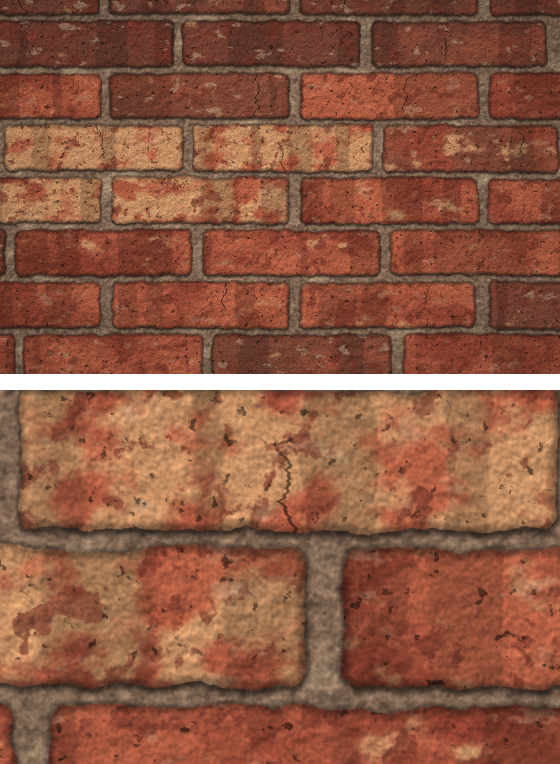
Top, the full canvas; bottom, a detail of the centre.
Reproduce this texture procedurally as a Shadertoy shader.

```glsl
#define PITCH vec2(0.504, 0.1397)
#define BRICK_HALF vec2(0.241, 0.0622)
#define TOP_OFFSET 0.0928
#define CORNER 0.016
#define RAGGED 0.010
#define ORANGE vec3(0.66, 0.35, 0.25)
#define RED vec3(0.52, 0.24, 0.18)
#define SOOT vec3(0.34, 0.21, 0.175)
#define TAN vec3(0.73, 0.53, 0.37)
#define LIME vec3(0.68, 0.58, 0.47)
#define MORTAR vec3(0.47, 0.375, 0.305)
#define VIGNETTE 0.42

vec2 hash2(vec2 p) {
    vec3 q = fract(p.xyx * vec3(0.1031, 0.103, 0.0973));
    q += dot(q, q.yzx + 33.33);
    return fract((q.xx + q.yz) * q.zy);
}

// Gradient noise, roughly -0.7 to 0.7
float noise(vec2 p) {
    vec2 i = floor(p), f = p - i;
    vec2 u = f * f * f * (f * (f * 6.0 - 15.0) + 10.0);
    vec2 o = vec2(0.0, 1.0);
    float a = dot(hash2(i) * 2.0 - 1.0, f);
    float b = dot(hash2(i + o.yx) * 2.0 - 1.0, f - o.yx);
    float c = dot(hash2(i + o.xy) * 2.0 - 1.0, f - o.xy);
    float d = dot(hash2(i + o.yy) * 2.0 - 1.0, f - o.yy);
    return 1.3 * mix(mix(a, b, u.x), mix(c, d, u.x), u.y);
}

float fbm(vec2 p) {
    float sum = 0.0, amp = 0.6;
    for (int i = 0; i < 5; i++) {
        sum += amp * noise(p);
        p = mat2(1.6, 1.2, -1.2, 1.6) * p + 17.3;
        amp *= 0.55;
    }
    return sum;
}

// Signed distance to the brick of this cell, with its index and local position
float brickDistance(vec2 p, out vec2 id, out vec2 local) {
    float depth = (1.0 - p.y + TOP_OFFSET + 0.004 * noise(p * 3.0)) / PITCH.y;
    id.y = floor(depth);
    float shift = mod(id.y, 2.0) > 0.5 ? 0.915 + 0.027 * id.y : 0.562;
    float x = p.x / PITCH.x - shift;
    id.x = floor(x);
    local = (vec2(fract(x), 1.0 - fract(depth)) - 0.5) * PITCH;
    vec2 jitter = hash2(id + 41.0);
    vec2 halfSize = BRICK_HALF - jitter * vec2(0.008, 0.003);
    vec2 q = abs(local + (jitter.yx - 0.5) * vec2(0.006, 0.002)) - halfSize + CORNER;
    float box = length(max(q, 0.0)) + min(max(q.x, q.y), 0.0) - CORNER;
    return box + RAGGED * fbm(p * 20.0 + id * 7.0);
}

vec3 brickColor(vec2 p, vec2 id, vec2 local, float edge) {
    vec2 rnd = hash2(id + 11.0), seed = id * 13.7;
    float broad = fbm(p * vec2(5.0, 7.0) + seed);
    float patches = fbm(p * vec2(13.0, 17.0) + seed + 5.0);
    float speckle = fbm(p * 75.0);

    // Pale bricks gather at the left middle, burnt ones in the top courses
    vec2 away = (id - vec2(-0.7, 3.4)) * vec2(0.65, 0.95);
    float pale = exp(-dot(away, away));
    float burnt = max(0.75 * (1.0 - smoothstep(0.8, 2.0, id.y)), 0.6 * step(0.88, rnd.x));

    vec3 color = mix(RED, ORANGE, smoothstep(-0.3, 0.3, broad + 0.5 * rnd.y - 0.15));
    color = mix(color, SOOT, burnt * smoothstep(-0.35, 0.2, broad + 0.1));
    color = mix(color, TAN, smoothstep(0.0, 0.35, patches + pale * 0.75 - 0.24 - 0.1 * burnt));

    // Firing bands, flaked skin and lime smears
    float band = smoothstep(0.08, 0.14, noise(vec2(local.x * 11.0 + 0.15 * patches, id.x + id.y * 5.3)));
    color *= 1.0 - 0.16 * band;
    float flake = smoothstep(0.14, 0.24, fbm(p * 24.0 - seed));
    color = mix(color, RED * 0.82, 0.6 * flake);
    float smear = smoothstep(0.22, 0.36, fbm(p * vec2(18.0, 30.0) + seed + 60.0));
    color = mix(color, LIME, smear * (0.3 + 0.35 * burnt));

    // Pits and one wandering crack in some bricks
    color *= 1.0 - 0.45 * smoothstep(0.26, 0.42, speckle);
    float crackX = (rnd.x - 0.5) * 0.32 + 0.03 * fbm(vec2(local.y * 26.0, rnd.y * 90.0));
    float crack = 1.0 - smoothstep(0.0006, 0.0026, abs(local.x - crackX));
    color *= 1.0 - 0.5 * crack * step(0.45, rnd.y) * smoothstep(-0.2, 0.1, noise(p * 14.0));

    // Worn, darker rim
    return color * mix(0.66, 1.0, smoothstep(0.0, 0.010, -edge + 0.003 * speckle));
}

vec3 mortarColor(vec2 p, float edge, float edgeAbove) {
    float sand = fbm(p * 85.0);
    vec3 color = MORTAR * (1.0 + 0.5 * sand);
    color = mix(color, LIME, 0.75 * smoothstep(0.05, 0.4, fbm(p * vec2(7.0, 9.0) + 31.0)));
    color *= mix(0.68, 1.0, smoothstep(0.0, 0.006, edge));
    return color * mix(0.62, 1.0, smoothstep(-0.004, 0.004, edgeAbove));
}

void mainImage(out vec4 fragColor, in vec2 fragCoord) {
    vec2 p = fragCoord / iResolution.y;
    float pixel = 1.0 / iResolution.y;

    vec2 id, local, idAbove, localAbove;
    float edge = brickDistance(p, id, local);
    float edgeAbove = brickDistance(p + vec2(-0.001, 0.006), idAbove, localAbove);

    vec3 brick = brickColor(p, id, local, edge);
    vec3 mortar = mortarColor(p, edge, edgeAbove);
    vec3 color = mix(brick, mortar, smoothstep(-pixel, pixel, edge));

    // Surface relief lit from above, then fine grain
    float relief = fbm(p * 48.0) - fbm(p * 48.0 + vec2(-0.06, 0.14));
    color *= 1.0 + 0.6 * relief + 0.16 * noise(p * 210.0);

    // Darkened corners
    vec2 centered = fragCoord / iResolution.xy - 0.5;
    color *= 1.06 - VIGNETTE * dot(centered, centered);
    fragColor = vec4(clamp(color, 0.0, 1.0), 1.0);
}
```
